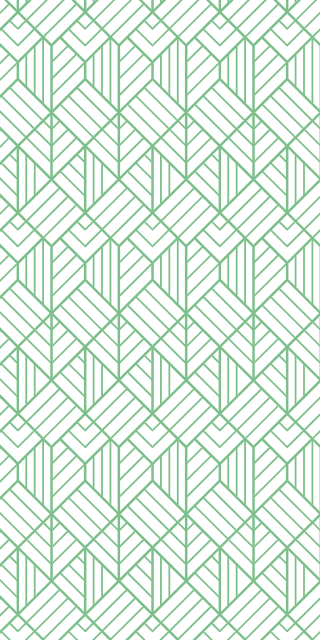
Give the GLSL for this pattern, as a Shadertoy shader.

```glsl
// Geometric lattice of 45 degree diamonds, each filled with its own stripes.
// Every stroke is a segment distance wrapped to a 2 x 6 unit tile;
// stripe families are loops that step both ends of a segment.

const vec2 UNIT = vec2(0.1052, 0.1046);    // lattice step, in canvas widths
const vec2 ORIGIN = vec2(0.3714, 1.2302);  // a lattice node, in canvas widths
const vec2 TILE = vec2(2.0, 6.0);          // repeat size, in lattice steps
const float BORDER_WIDTH = 0.074;
const float STRIPE_WIDTH = 0.053;
const vec3 PAPER = vec3(1.0);
const vec3 INK = vec3(0.485, 0.75, 0.545);

// Distance to segment a-b, repeated over the tile
float segment(vec2 p, vec2 a, vec2 b) {
    vec2 halfSpan = 0.5 * (b - a);
    vec2 d = p - 0.5 * (a + b);
    d -= TILE * round(d / TILE);
    float t = clamp(dot(d, halfSpan) / dot(halfSpan, halfSpan), -1.0, 1.0);
    return length(d - t * halfSpan);
}

// Distance to count segments whose ends move by stepA and stepB
float stripes(vec2 p, vec2 a, vec2 b, vec2 stepA, vec2 stepB, int count) {
    float d = 1e3;
    for (int i = 1; i <= count; i++) {
        float n = 0.25 * float(i);
        d = min(d, segment(p, a + n * stepA, b + n * stepB));
    }
    return d;
}

// Nested V strokes hanging below an apex
float chevrons(vec2 p, vec2 apex, int count) {
    float left = stripes(p, apex, apex, vec2(0, 2), vec2(-1, 1), count);
    float right = stripes(p, apex, apex, vec2(0, 2), vec2(1, 1), count);
    return min(left, right);
}

float borders(vec2 p) {
    float d = 1e3;
    // Diamond edges; the first row stays open
    for (int row = 1; row <= 5; row++) {
        vec2 node = vec2(row % 2, row);
        d = min(d, segment(p, node, node + vec2(-1, 1)));
        d = min(d, segment(p, node, node + vec2(1, 1)));
    }
    // Short diamond above the open row
    d = min(d, segment(p, vec2(1.0, 0.5), vec2(0.25, -0.25)));
    d = min(d, segment(p, vec2(1.0, 0.5), vec2(1.75, -0.25)));
    // Upright spines
    d = min(d, segment(p, vec2(0, 0), vec2(0, 4)));
    d = min(d, segment(p, vec2(1.0, 0.5), vec2(1, 1)));
    d = min(d, segment(p, vec2(1, 3), vec2(1, 5)));
    return d;
}

float fills(vec2 p) {
    vec2 rise = vec2(1, -1), fall = vec2(1, 1), down = vec2(0, 1);
    // Chevrons in the short and the tall diamond
    float d = min(chevrons(p, vec2(1, -1), 2), chevrons(p, vec2(0, 2), 3));
    // Open row: uprights on one side, rising stripes on the other
    d = min(d, stripes(p, vec2(1.0, 0.5), vec2(1, 1), rise, fall, 3));
    d = min(d, stripes(p, vec2(0), vec2(0.25, -0.25), 2.0 * down, fall, 3));
    // Fully striped diamonds, falling and rising
    d = min(d, stripes(p, vec2(1, 1), vec2(2, 2), -rise, -rise, 3));
    d = min(d, stripes(p, vec2(-1, 5), vec2(0, 4), fall, fall, 3));
    // Split diamond: falling stripes, then uprights
    d = min(d, stripes(p, vec2(1, 3), vec2(1, 3), -rise, 2.0 * down, 3));
    d = min(d, stripes(p, vec2(1, 3), vec2(1, 5), fall, rise, 2));
    return d;
}

// Antialiased coverage of a stroke
float stroke(float d, float width, float pixel) {
    return clamp(0.5 + (0.5 * width - d) / pixel, 0.0, 1.0);
}

void mainImage(out vec4 fragColor, in vec2 fragCoord) {
    // Lattice coordinates, y pointing down
    vec2 p = (fragCoord / iResolution.x - ORIGIN) / UNIT * vec2(1, -1);
    float pixel = 1.0 / (iResolution.x * UNIT.x);

    float ink = max(stroke(borders(p), BORDER_WIDTH, pixel),
                    stroke(fills(p), STRIPE_WIDTH, pixel));
    fragColor = vec4(mix(PAPER, INK, ink), 1.0);
}
```
